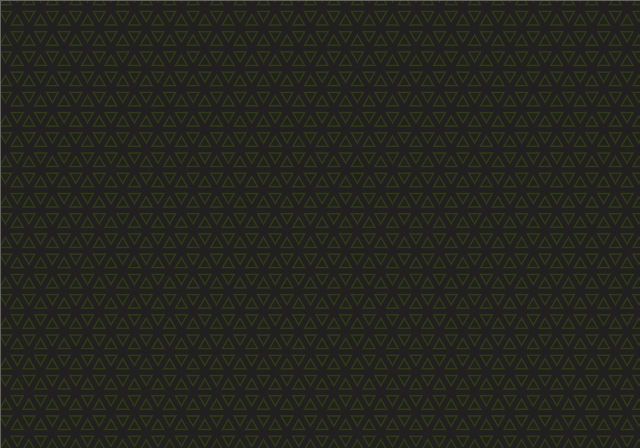
Give the GLSL for this pattern, as a WebGL 2 fragment shader.

```glsl
#version 300 es
precision highp float;

uniform vec2 u_resolution;
out vec4 outColor;

#define REPEATS vec2(27.28, 22.15)
#define PHASE vec2(0.232, 0.40)
#define INRADIUS 0.166
#define LINE_WIDTH 0.068
#define GROUND vec3(0.134, 0.122, 0.128)
#define INNER_TINT vec3(0.130, 0.132, 0.108)
#define LINE_GREEN vec3(0.188, 0.228, 0.098)
#define LINE_GREY vec3(0.205, 0.220, 0.135)
#define EDGE_COLOR vec3(0.42, 0.42, 0.41)
#define EDGE_WIDTH 0.0018

const float SIDE = 1.1547005; // side of an equilateral triangle of height 1

vec2 hashGradient(vec2 cell) {
    vec2 h = vec2(dot(cell, vec2(127.1, 311.7)), dot(cell, vec2(269.5, 183.3)));
    return 2.0 * fract(sin(h) * 43758.5) - 1.0;
}

float gradientNoise(vec2 p) {
    vec2 i = floor(p), f = fract(p);
    vec2 u = f * f * f * (f * (f * 6.0 - 15.0) + 10.0);
    vec2 e = vec2(1.0, 0.0);
    float low = mix(dot(hashGradient(i), f),
                    dot(hashGradient(i + e), f - e), u.x);
    float high = mix(dot(hashGradient(i + e.yx), f - e.yx),
                     dot(hashGradient(i + 1.0), f - 1.0), u.x);
    return mix(low, high, u.y);
}

// Distance to a triangle centred at the origin, flat side towards negative y
float triangleDistance(vec2 p, float inradius) {
    return max(-p.y, 0.8660254 * abs(p.x) + 0.5 * p.y) - inradius;
}

void main() {
    vec2 uv = gl_FragCoord.xy / u_resolution;
    vec2 grid = vec2(uv.x, 1.0 - uv.y) * REPEATS - PHASE;
    float pixel = REPEATS.y / u_resolution.y;

    // Alternate rows shift by half a repeat
    float row = floor(grid.y);
    float x = grid.x - 0.5 * mod(row, 2.0);
    float y = grid.y - row;

    // Interlocked triangles pointing down and up
    float downX = (x - round(x)) * SIDE;
    float upX = (fract(x) - 0.5) * SIDE;
    float d = min(triangleDistance(vec2(downX, y - 1.0 / 3.0), INRADIUS),
                  triangleDistance(vec2(upX, 2.0 / 3.0 - y), INRADIUS));

    // Outline with a faint tint inside and around it
    float line = 1.0 - smoothstep(-0.6 * pixel, 0.6 * pixel, abs(d) - 0.5 * LINE_WIDTH);
    float tint = 1.0 - smoothstep(0.02, 0.14, d);

    // Slight unevenness of the ink
    float wear = gradientNoise(grid * 1.7) + 0.5 * gradientNoise(grid * 5.3);
    vec3 ink = mix(LINE_GREEN, LINE_GREY, smoothstep(-0.2, 0.7, wear));
    vec3 color = mix(GROUND, INNER_TINT, tint);
    color = mix(color, ink, line) + 0.005 * wear;

    // Pale hairline along the left and top edges
    float aspect = u_resolution.x / u_resolution.y;
    float edge = min(uv.x * aspect, 1.0 - uv.y);
    float soft = 0.5 / u_resolution.y;
    color = mix(EDGE_COLOR, color, smoothstep(EDGE_WIDTH - soft, EDGE_WIDTH + soft, edge));

    outColor = vec4(color, 1.0);
}
```
